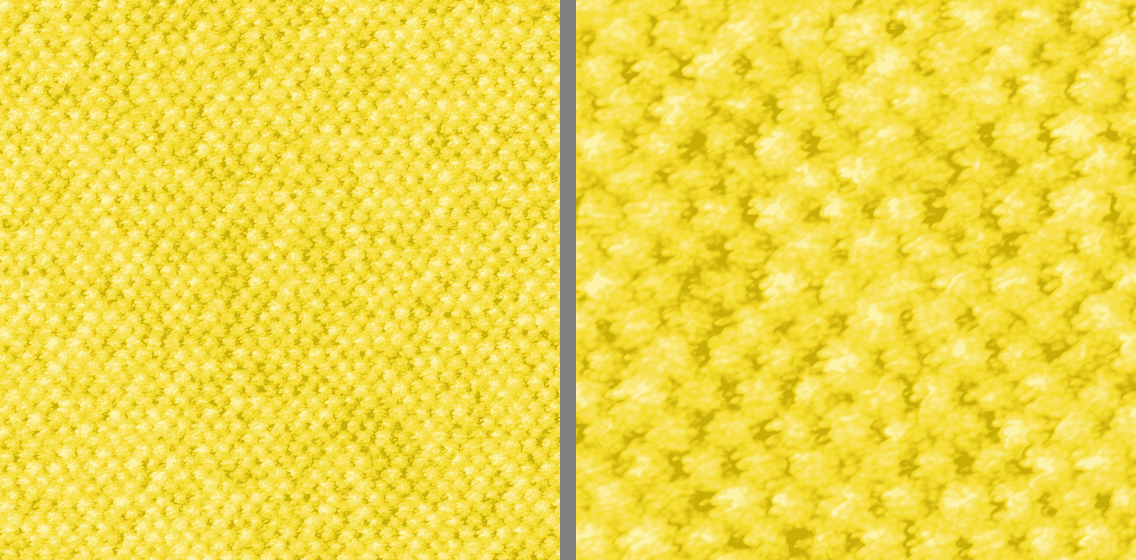
Left, the full canvas; right, a detail of the centre.
A Shadertoy shader for this texture:

```glsl
// Yellow knitted cloth in moss stitch: yarn bumps set in a checkerboard, parted
// at their sides by short dark creases. Bumps vary in place, tilt and brightness;
// cellular noise frays the yarn, and the summed relief indexes a colour ramp.

const vec2 STITCHES = vec2(29.0, 46.0);    // bumps across, staggered rows down
const vec2 BUMP_RADIUS = vec2(0.66, 0.64); // in row heights
const float ROW_SLOPE = 0.02;              // rise of the rows to the right

vec2 hash2(vec2 p) {
    vec3 q = fract(p.xyx * vec3(0.1031, 0.1030, 0.0973));
    q += dot(q, q.yzx + 33.33);
    return fract((q.xx + q.yz) * q.zy);
}

// Turns a position into axes that rise to the right by the angle
mat2 rotation(float angle) {
    float c = cos(angle), s = sin(angle);
    return mat2(c, -s, s, c);
}

// Distance to the nearest scattered point, centred on zero and brightest there
float fibres(vec2 p) {
    vec2 cell = floor(p);
    float nearest = 4.0;
    for (int j = -1; j <= 1; j++)
    for (int i = -1; i <= 1; i++) {
        vec2 id = cell + vec2(i, j);
        vec2 d = id + hash2(id) - p;
        nearest = min(nearest, dot(d, d));
    }
    return 0.48 - sqrt(nearest);
}

// Slow bending of the rows, in stitch units
vec2 rowBend(vec2 uv) {
    return vec2(0.12 * sin(uv.y * 9.0 + 2.0 * sin(uv.x * 5.0)),
                0.15 * sin(uv.x * 8.0 + uv.y * 6.0 + 1.0));
}

// Tone of one bump; q is the position scaled to its radii
float bumpTone(vec2 q, float height, vec2 look) {
    float slopeLight = 0.3 * q.y - 0.35 * q.x;
    vec2 h = (q - vec2(-0.1, 0.2)) / vec2(0.42, 0.3);
    float highlight = (0.5 + 1.1 * look.x) * exp(-dot(h, h));
    float strands = 0.35 * sin(q.y * 9.0 - q.x * 7.0 + look.y * 6.0);
    return 0.9 * (max(height, -0.6) - 0.4) + slopeLight + highlight
         + strands * smoothstep(-0.1, 0.5, height) + 1.1 * (look.y - 0.5);
}

// Shaded relief of all bumps near p, with dark creases at their sides
float knitTone(vec2 p, float aspect) {
    vec2 cell = floor(p);
    float total = 0.0, weights = 0.0, crease = 0.0;
    for (int j = -1; j <= 1; j++)
    for (int i = -2; i <= 1; i++) {
        vec2 id = cell + vec2(i, j);
        vec2 place = hash2(id + 17.0);
        vec2 look = hash2(id + 91.0);
        vec2 centre = id + 0.5 + vec2(0.5 * mod(id.y, 2.0), 0.0);
        centre += (place - 0.5) * vec2(0.24, 0.28);
        vec2 d = (p - centre) * vec2(aspect, 1.0);

        vec2 q = rotation(0.1 + 0.8 * (look.x - 0.5)) * d;
        q.y += 0.5 * q.x * q.x - 0.08;
        q /= BUMP_RADIUS * (0.85 + 0.3 * look.y);
        float height = 1.0 - dot(q, q);
        float weight = exp(4.0 * max(height, -3.0));
        total += weight * bumpTone(q, height, look);
        weights += weight;

        vec2 gap = (d - vec2(0.5 * aspect, -0.05)) / vec2(0.2, 0.4);
        crease += (0.4 + 1.8 * place.x) * exp(-dot(gap, gap));
    }
    return total / weights - crease;
}

// Six evenly spaced yellows, from shadow (0) to highlight (5)
vec3 yarnColour(float t) {
    vec3 c = vec3(0.79, 0.69, 0.03);
    c = mix(c, vec3(0.91, 0.80, 0.11), clamp(t, 0.0, 1.0));
    c = mix(c, vec3(0.96, 0.87, 0.18), clamp(t - 1.0, 0.0, 1.0));
    c = mix(c, vec3(0.97, 0.88, 0.32), clamp(t - 2.0, 0.0, 1.0));
    c = mix(c, vec3(0.98, 0.91, 0.46), clamp(t - 3.0, 0.0, 1.0));
    return mix(c, vec3(0.99, 0.95, 0.66), clamp(t - 4.0, 0.0, 1.0));
}

void mainImage(out vec4 fragColor, in vec2 fragCoord) {
    vec2 uv = fragCoord / iResolution.y;

    // Loose yarn: coarse tufts, slanted strands and a fine fuzz
    float tufts = fibres(uv * vec2(62.0, 84.0) + 7.0);
    float strands = fibres(rotation(0.45) * uv * vec2(90.0, 170.0) + 90.0);
    float fuzz = fibres(uv * vec2(190.0, 220.0) + 40.0);

    // Bumps with sloped, bent rows and frayed outlines
    vec2 cloth = vec2(uv.x + ROW_SLOPE * uv.y, uv.y - ROW_SLOPE * uv.x);
    vec2 p = cloth * STITCHES + rowBend(uv) + 0.35 * vec2(strands, tufts);
    float tone = knitTone(p, STITCHES.y / STITCHES.x);
    tone += 0.7 * tufts + 0.9 * strands + 1.3 * fuzz;

    // Broad uneven light
    tone += 0.14 * sin(uv.x * 7.0 + 3.0 * uv.y) + 0.25 * (0.5 - uv.x);

    fragColor = vec4(yarnColour(2.5 + 1.3 * tone), 1.0);
}
```
